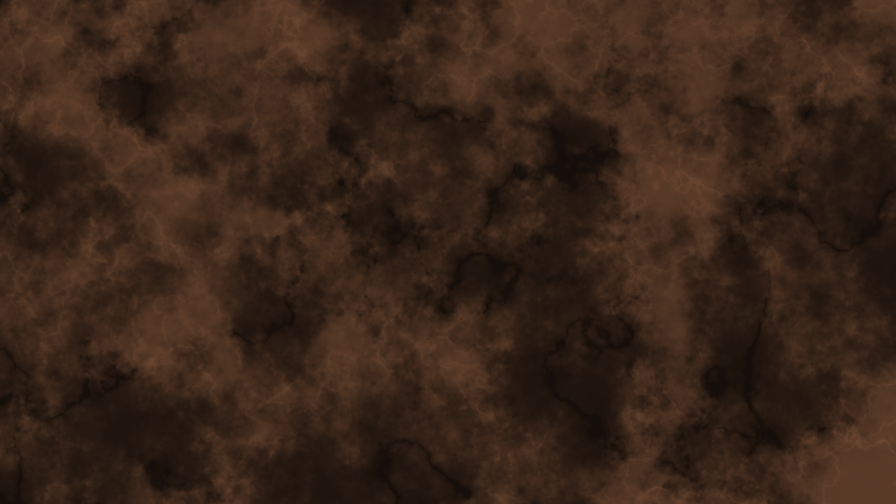
Reproduce this texture procedurally as a Shadertoy shader.

```glsl
// Dark brown smoky stone with soft clouds, pale filaments and blackened cracks.

vec3 hash3(vec2 cell) {
    vec3 h = fract(cell.xyx * vec3(0.1031, 0.1030, 0.0973));
    h += dot(h, h.yxz + 33.33);
    return fract((h.xxy + h.yzz) * h.zyx);
}

// Cellular noise: one signed, round blob at a random place in every cell
float blobNoise(vec2 p) {
    vec2 cell = floor(p);
    float sum = 0.0;
    for (int y = -1; y <= 1; y++) {
        for (int x = -1; x <= 1; x++) {
            vec2 id = cell + vec2(x, y);
            vec3 rnd = hash3(id + 71.0);
            vec2 toBlob = id + rnd.xy - p;
            float falloff = max(0.0, 1.0 - dot(toBlob, toBlob));
            sum += (rnd.z * 2.0 - 1.0) * falloff * falloff * falloff;
        }
    }
    return sum * 2.58;
}

// Turned octaves, scaled to a spread of about one
float layered(vec2 p, float gain) {
    float sum = 0.0, power = 0.0, amp = 1.0;
    for (int i = 0; i < 6; i++) {
        sum += amp * blobNoise(p);
        power += amp * amp;
        amp *= gain;
        p = mat2(1.6, 1.2, -1.2, 1.6) * p + vec2(17.3, 9.1);
    }
    return sum * inversesqrt(power);
}

// Thin line along the zero contour of a layered field
float crease(vec2 p, float sharpness) {
    return exp(-sharpness * abs(layered(p, 0.5)));
}

void mainImage(out vec4 fragColor, in vec2 fragCoord) {
    vec2 uv = fragCoord / iResolution.y;

    // Smoky light and dark patches
    float cloud = layered(uv * 4.6 + 4.0, 0.69);
    float tone = 0.239 + 0.125 * tanh(cloud * 0.62);

    // Pale filaments, broad and fine, strongest in the lit patches
    float lit = smoothstep(-1.4, 0.6, cloud);
    tone += 0.060 * lit * (crease(uv * 4.5 + 31.0, 8.0) - 0.1);
    tone += 0.050 * lit * (crease(uv * 10.0 + 57.0, 5.0) - 0.15);

    // Soft dark cracks that ring the shaded patches
    float shade = 1.0 - smoothstep(-0.9, 0.7, cloud);
    tone -= 0.075 * shade * crease(uv * 4.2 + 83.0, 5.0);

    // Brown tint above a near-black floor
    tone = clamp(tone, 0.085, 0.42);
    fragColor = vec4(tone * vec3(1.0, 0.655, 0.445), 1.0);
}
```
